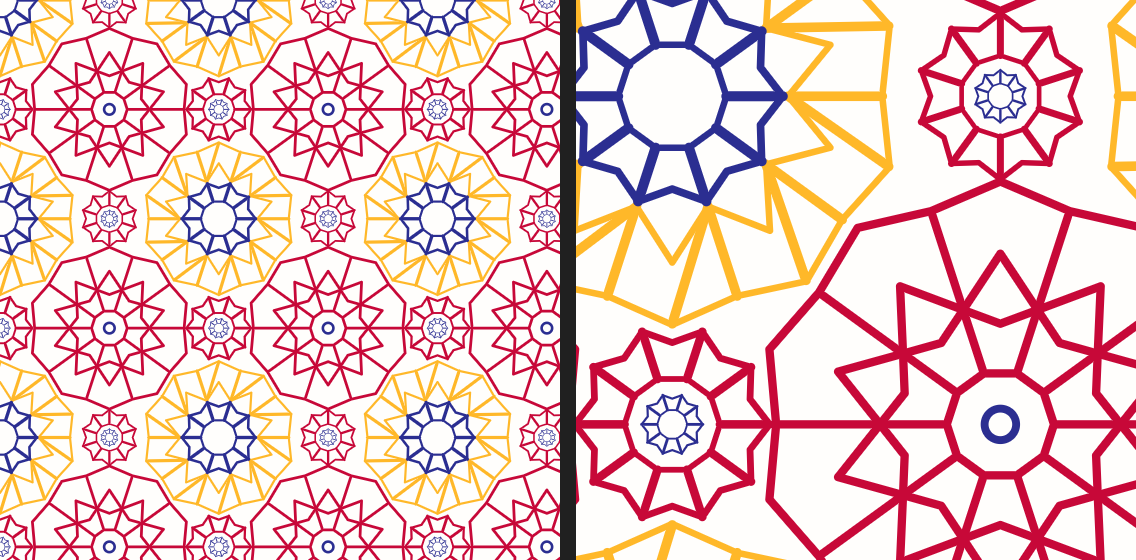
Left: the whole. Right: its middle third, enlarged.
Give the GLSL for this pattern, as a three.js fragment shader.

```glsl
// Repeating lattice of tenfold line rosettes in crimson, amber and indigo on warm white.
varying vec2 vUv;

const float SPAN = 768.0;         // design units across the canvas
const float CELL = 300.0;         // design units per repeat
const float BASE = 18.0;          // height of the crimson row
const float STEP = 0.62831853;    // a tenth of a turn
const float HALF_STEP = 0.31415927;

const vec3 PAPER = vec3(1.0, 0.995, 0.99);
const vec3 CRIMSON = vec3(0.78, 0.03, 0.22);
const vec3 AMBER = vec3(1.0, 0.72, 0.16);
const vec3 INDIGO = vec3(0.17, 0.18, 0.57);

vec2 polar(float radius, float angle) {
  return radius * vec2(cos(angle), sin(angle));
}

// Position relative to the nearest repeat of a centre
vec2 around(vec2 p, vec2 center) {
  return mod(p - center + 0.5 * CELL, CELL) - 0.5 * CELL;
}

// Turns any point into the sector centred on the x axis
vec2 sector(vec2 p, float turn) {
  float angle = atan(p.y, p.x) - turn;
  return polar(length(p), mod(angle + HALF_STEP, STEP) - HALF_STEP);
}

// Mirrors a sector onto its upper half
vec2 mirrored(vec2 q) {
  return vec2(q.x, abs(q.y));
}

float segment(vec2 p, vec2 a, vec2 b) {
  vec2 ab = b - a;
  return length(p - a - ab * clamp(dot(p - a, ab) / dot(ab, ab), 0.0, 1.0));
}

// Zigzag between a radius on the axis and one at the sector edge
float star(vec2 q, float axisRadius, float edgeRadius) {
  return segment(q, vec2(axisRadius, 0.0), polar(edgeRadius, HALF_STEP));
}

float decagon(vec2 q, float radius) {
  return star(q, radius, radius * cos(HALF_STEP));
}

float spoke(vec2 q, float inner, float outer) {
  return segment(q, vec2(inner, 0.0), vec2(outer, 0.0));
}

// Coverage of a line, also right for lines thinner than a pixel
float stroke(float d, float width, float px) {
  vec2 sides = clamp((vec2(0.5, -0.5) * width - d) / px + 0.5, 0.0, 1.0);
  return sides.x - sides.y;
}

// Ten-petal flower: scalloped rim, spokes and a decagon
float flower(vec2 p, float turn, float radius, float rim, float rib, float px) {
  vec2 q = mirrored(sector(p, turn));
  float core = 0.49 * radius;
  float ink = stroke(star(q, radius, 0.84 * radius), rim, px);
  ink = max(ink, stroke(decagon(q, core), rim * 0.85, px));
  return max(ink, stroke(spoke(q, core, radius), rib, px));
}

// Large wheel with pointed and shallow stars
float wheel(vec2 p, float px) {
  vec2 q = mirrored(sector(p, 0.0));
  float d = star(q, 102.5, 111.0);
  d = min(d, star(q, 55.0, 78.0));
  d = min(d, star(q, 55.0, 46.0));
  d = min(d, decagon(q, 24.5));
  d = min(d, spoke(q, 24.5, 102.5));
  return stroke(d, 3.8, px);
}

// Ring with straight ribs and ribs leaning clockwise
float leaningRing(vec2 p, float px) {
  vec2 s = sector(p, 0.0);
  vec2 q = mirrored(s);
  float outline = min(star(q, 96.0, 104.5), star(q, 53.0, 76.0));
  float ribs = spoke(q, 53.0, 96.0);
  for (int i = 0; i < 2; i++) {
    float angle = float(i) * STEP;
    ribs = min(ribs, segment(s, polar(53.0, angle), polar(104.0, angle - HALF_STEP)));
  }
  return max(stroke(outline, 3.0, px), stroke(ribs, 4.4, px));
}

void main() {
  vec2 p = vUv * SPAN;
  float px = max(fwidth(p.x), 0.0001);
  float mid = 0.5 * CELL;

  // The four motif centres of each repeat
  vec2 wheelPos = around(p, vec2(mid, BASE));
  vec2 ringPos = around(p, vec2(0.0, BASE + mid));
  vec2 sidePos = around(p, vec2(0.0, BASE));
  vec2 linkPos = around(p, vec2(mid, BASE + mid));

  float crimson = wheel(wheelPos, px);
  crimson = max(crimson, flower(sidePos, 0.0, 44.5, 3.1, 3.9, px));
  crimson = max(crimson, flower(linkPos, HALF_STEP, 38.0, 2.5, 3.2, px));

  float indigo = stroke(abs(length(wheelPos) - 7.2), 3.6, px);
  indigo = max(indigo, flower(ringPos, 0.0, 50.5, 3.5, 4.6, px));
  indigo = max(indigo, flower(sidePos, 0.0, 14.0, 1.0, 1.3, px));
  indigo = max(indigo, flower(linkPos, HALF_STEP, 12.0, 0.9, 1.1, px));

  vec3 color = mix(PAPER, AMBER, leaningRing(ringPos, px));
  color = mix(color, CRIMSON, crimson);
  color = mix(color, INDIGO, indigo);
  gl_FragColor = vec4(color, 1.0);
}
```
